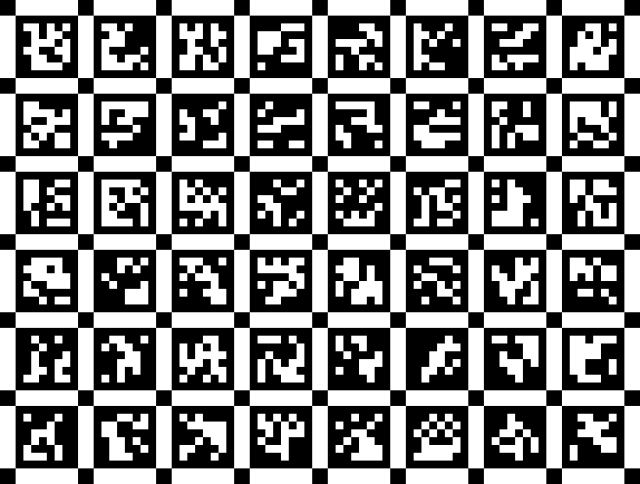
Give the GLSL for this pattern, as a Shadertoy shader.

```glsl
const ivec2 TAGS = ivec2(8, 6);  // repeats across and down
const int PERIOD = 10;           // modules from one tag to the next
const int GAP = 2;               // modules between tags
const int BORDER = 1;            // black frame around the data modules
const float WHITE_SHARE = 0.5;

// Integer hash of a module position, from 0 to 1
float hash(ivec2 cell) {
    uvec2 q = uvec2(cell) * uvec2(1597u, 3571u);
    uint n = (q.x ^ (q.y << 7)) * 74707u + 911u;
    n = (n ^ (n >> 15)) * 48271u;
    n = (n ^ (n >> 13)) * 69621u;
    n ^= n >> 16;
    return float(n & 65535u) / 65536.0;
}

// Brightness of one square module: 0 is black, 1 is white
float moduleValue(ivec2 module) {
    ivec2 local = module % PERIOD;
    bvec2 inGap = lessThan(local, ivec2(GAP));

    // White lanes with a black square at each crossing
    if (any(inGap)) return inGap.x != inGap.y ? 1.0 : 0.0;

    // Random data modules inside the black frame
    ivec2 first = ivec2(GAP + BORDER);
    ivec2 last = ivec2(PERIOD - 1 - BORDER);
    bool inData = all(greaterThanEqual(local, first)) && all(lessThanEqual(local, last));
    return inData && hash(module) < WHITE_SHARE ? 1.0 : 0.0;
}

// Exact average of the modules under a box no wider than one module
float filteredModules(vec2 center, vec2 width) {
    vec2 corner = max(center - 0.5 * width, 0.0);
    ivec2 base = ivec2(floor(corner));
    vec2 blend = clamp((fract(corner) + width - 1.0) / width, 0.0, 1.0);
    float lower = mix(moduleValue(base), moduleValue(base + ivec2(1, 0)), blend.x);
    float upper = mix(moduleValue(base + ivec2(0, 1)), moduleValue(base + ivec2(1, 1)), blend.x);
    return mix(lower, upper, blend.y);
}

void mainImage(out vec4 fragColor, in vec2 fragCoord) {
    // The closing lane adds one more gap on each axis
    vec2 modulesPerCanvas = vec2(TAGS * PERIOD + GAP);
    vec2 pixelWidth = modulesPerCanvas / iResolution.xy;
    float value = filteredModules(fragCoord * pixelWidth, pixelWidth);
    fragColor = vec4(vec3(value), 1.0);
}
```
